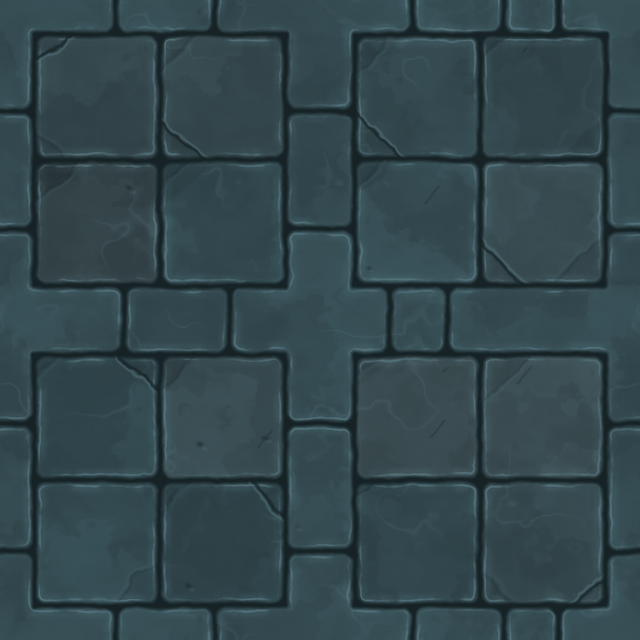
Reproduce this texture procedurally as a WebGL 2 fragment shader.

```glsl
#version 300 es
// Worn blue-grey stone floor: blocks of four square tiles framed by corridors of cross-shaped slabs.
precision highp float;

uniform vec2 u_resolution;
out vec4 outColor;

const vec3 STONE = vec3(0.198, 0.288, 0.312);
const vec3 WARM_STONE = vec3(0.222, 0.280, 0.296);
const vec3 GROUT = vec3(0.085, 0.135, 0.145);
const vec3 RIM = vec3(0.360, 0.490, 0.530);
const float PERIOD = 0.5;          // two blocks across and down
const float TILE_HALF = 0.098;     // half the side of a square tile
const float CORNER_RADIUS = 0.018;
const float RIM_DEPTH = 0.0088;    // distance of the bright edge from the joint
const float WOBBLE = 0.0065;
const vec4 COLUMN_JOINTS = vec4(0.138, 0.338, 0.642, 0.827);
const vec4 OUTER_ROW_JOINTS = vec4(0.181, 0.335, 0.645, 0.787);
const vec4 MIDDLE_ROW_JOINTS = vec4(0.194, 0.358, 0.609, 0.699);
const float EXTRA_JOINT = 0.872;   // closes a second small slab in the outer row

float hash(vec2 p) {
    return fract(sin(dot(p, vec2(127.1, 311.7))) * 43758.5453);
}

// Value noise that wraps at the canvas edge.
float noise(vec2 uv, float freq, float seed) {
    vec2 p = uv * freq, i = floor(p), f = fract(p);
    f = f * f * (3.0 - 2.0 * f);
    vec2 a = mod(i, freq) + seed, b = mod(i + 1.0, freq) + seed;
    return mix(mix(hash(a), hash(vec2(b.x, a.y)), f.x),
               mix(hash(vec2(a.x, b.y)), hash(b), f.x), f.y);
}

float fbm(vec2 uv, float freq, float seed) {
    float sum = 0.0, gain = 0.5;
    for (int i = 0; i < 4; i++) {
        sum += gain * noise(uv, freq, seed);
        freq *= 2.0;
        gain *= 0.5;
    }
    return sum / 0.9375;
}

// Depth inside a stone from its distances to two edges, rounding the corner.
float roundedDepth(vec2 edge) {
    vec2 v = CORNER_RADIUS - edge;
    return CORNER_RADIUS - length(max(v, 0.0)) - min(max(v.x, v.y), 0.0);
}

float band(float d, float width) {
    return exp(-d * d / (width * width));
}

float segment(vec2 p, vec2 halfSpan) {
    return length(p - halfSpan * clamp(dot(p, halfSpan) / dot(halfSpan, halfSpan), -1.0, 1.0));
}

// Slabs between the blocks: returns depth and writes the stone id.
float corridor(vec2 uv, vec2 p, out vec2 id) {
    vec2 outside = max(abs(p) - 2.0 * TILE_HALF, 0.0);
    vec2 crossing = mod(floor(uv / PERIOD + 0.5), 2.0);
    id = crossing + 20.0;
    float joint = 1.0;
    if (min(outside.x, outside.y) == 0.0) {
        bool column = outside.x > 0.0;
        bool outerRow = !column && crossing.y < 0.5;
        float along = column ? uv.y : uv.x;
        vec4 joints = column ? COLUMN_JOINTS : outerRow ? OUTER_ROW_JOINTS : MIDDLE_ROW_JOINTS;
        vec4 d = abs(along - joints);
        joint = min(min(d.x, d.y), min(d.z, d.w));
        float count = dot(step(joints, vec4(along)), vec4(1.0));
        bool extra = outerRow && count > 3.5 && along < EXTRA_JOINT;
        if (outerRow) joint = min(joint, abs(along - EXTRA_JOINT));
        if (mod(count, 2.0) > 0.5 || extra)
            id = vec2(30.0 + count, column ? 31.0 + crossing.x : 47.0 + crossing.y);
    }
    return roundedDepth(vec2(length(outside), joint));
}

void main() {
    vec2 flatUv = gl_FragCoord.xy / u_resolution;
    vec2 warp = vec2(fbm(flatUv, 28.0, 3.0), fbm(flatUv, 28.0, 57.0)) - 0.5;
    vec2 uv = fract(flatUv + WOBBLE * warp);
    vec2 p = mod(uv, PERIOD) - 0.5 * PERIOD;
    bool isTile = max(abs(p.x), abs(p.y)) < 2.0 * TILE_HALF;

    vec2 id = floor(uv * 4.0);
    float depth = roundedDepth(TILE_HALF - abs(abs(p) - TILE_HALF));
    if (!isTile) depth = corridor(uv, p, id);

    // Stone tint, brushed smudges and pale veins
    float tone = isTile ? mix(0.90, 1.10, hash(id + 5.3)) : mix(0.98, 1.04, hash(id));
    float warmth = isTile ? hash(id + 9.1) : 0.3;
    vec3 color = mix(STONE, WARM_STONE, warmth * warmth) * tone;
    vec2 brushed = uv + 0.09 * warp;
    color *= 0.91 + 0.18 * fbm(brushed, 14.0, 13.0);
    color *= 0.97 + 0.07 * smoothstep(0.47, 0.54, fbm(brushed, 9.0, 71.0));
    float vein = band(fbm(uv, 7.0, 29.0) - 0.5, 0.010) * smoothstep(0.4, 0.8, noise(uv, 11.0, 41.0));
    color = mix(color, RIM, 0.17 * vein);

    // Corner breaks on tiles: one deep crack on some, one faint facet on most
    float crack = 0.0, rim = 0.0;
    vec2 local = p - sign(p) * TILE_HALF;
    for (int i = 0; i < 2 && isTile; i++) {
        vec2 seed = id + float(i) * 17.0;
        float strength = i == 0 ? step(hash(seed + 2.7), 0.45) : 0.25;
        vec2 corner = vec2(hash(seed + 1.9) < 0.75 ? -1.0 : 1.0, hash(seed + 4.4) < 0.6 ? 1.0 : -1.0);
        float size = mix(0.024, 0.058, hash(seed + 6.2));
        float e = (2.0 * TILE_HALF - dot(local, corner)) * 0.707 - size + 0.028 * (fbm(uv, 20.0, 91.0) - 0.5);
        color *= 1.0 - 0.08 * smoothstep(0.002, -0.002, e);
        crack = max(crack, strength * band(e, 0.0026));
        rim = max(rim, strength * 0.6 * band(e - 0.005, 0.0022));
    }

    // Scattered pits and scratches
    vec2 cell = floor(uv * 8.0);
    vec2 spot = (fract(uv * 8.0) - mix(vec2(0.3), vec2(0.7), vec2(hash(cell + 3.3), hash(cell + 8.8)))) / 8.0;
    float inside = smoothstep(0.014, 0.024, depth);
    vec2 pit = vec2(spot.x + 0.5 * spot.y, 1.4 * spot.y);
    float hasPit = inside * step(hash(cell + 12.6), 0.28);
    float hasScratch = inside * step(0.92, hash(cell + 15.2));
    float scratch = segment(spot, vec2(0.011, 0.013));
    crack = max(crack, max(0.65 * hasPit * band(length(pit), 0.0055), 0.4 * hasScratch * band(scratch, 0.0016)));
    rim = max(rim, 0.35 * hasPit * band(length(pit + vec2(-0.003, 0.008)), 0.004));

    // Chipped bright edge: sharp broken strokes over a faint wider glow
    float wear = smoothstep(0.30, 0.72, fbm(uv, 30.0, 83.0));
    float chip = 0.005 * (fbm(uv, 44.0, 37.0) - 0.5);
    float stroke = band(depth - RIM_DEPTH - chip, 0.0021) * mix(0.10, 0.95, wear);
    float glow = band(depth - 0.0125, 0.006) * mix(0.04, 0.24, wear);
    color = mix(color, RIM, 0.8 * max(rim, max(stroke, glow)));

    // Dark joint with a soft shoulder
    color = mix(color, GROUT, 0.8 * crack);
    color = mix(GROUT, color, smoothstep(0.0005, 0.0078, depth + 0.4 * chip));
    outColor = vec4(color, 1.0);
}
```
